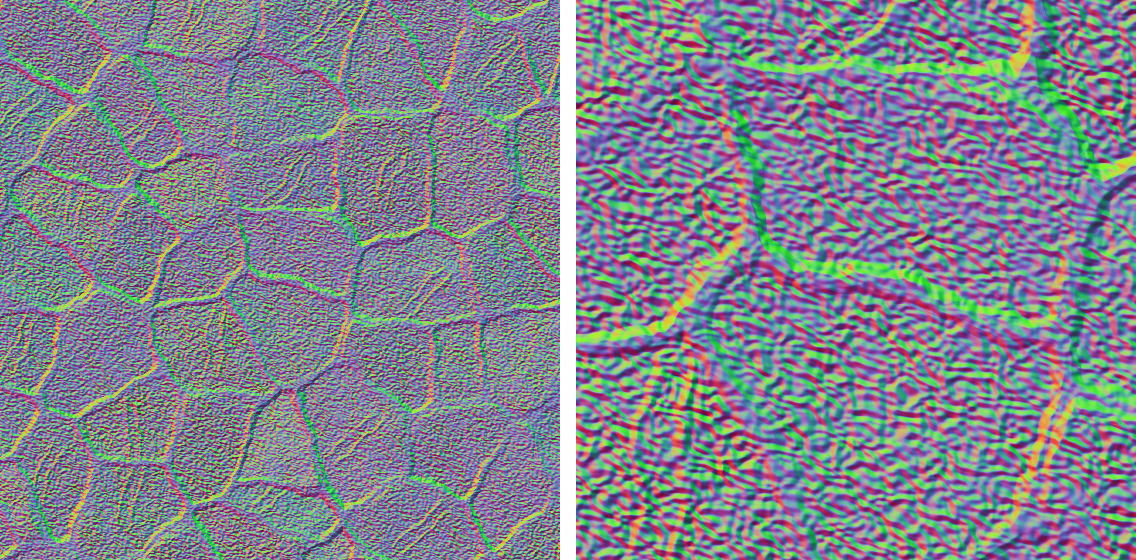
Left: the whole. Right: its middle third, enlarged.
A WebGL 2 fragment shader for this texture map:

```glsl
#version 300 es
precision highp float;
// Normal map of rough, irregular paving stones with narrow joints and cracks.

#define STONES 6.5          // stones across the canvas
#define JITTER 0.97         // irregularity of the stone layout
#define JOINT 0.012         // half width of the flat joint, in stones
#define BEVEL 0.05          // width of the stone edge, in stones
#define DEPTH 0.0076        // joint depth, in canvas units
#define GRAIN_FREQ vec2(165.0, 222.0)
#define GRAIN_HEIGHT 0.0046
#define CRACK_SHARE 0.3     // share of stones with cracks
#define SHADE_SIDE 0.55     // steepness of the upper stone edges
#define BLUE_GAIN vec2(0.38, 0.4)

uniform vec2 u_resolution;
out vec4 fragColor;

vec2 hash2(vec2 cell) {
    uvec2 q = uvec2(ivec2(cell) + 4096);
    uint h = q.x * 1597334677u ^ q.y * 3812015801u;
    h = (h ^ (h >> 15)) * 2246822519u;
    h ^= h >> 13;
    uint k = h * 3266489917u;
    k ^= k >> 16;
    return vec2(h & 65535u, k & 65535u) / 65535.0;
}

float cornerSlope(vec2 cell, vec2 offset) {
    float angle = 6.2832 * hash2(cell).x;
    return dot(vec2(cos(angle), sin(angle)), offset);
}

float gradientNoise(vec2 p) {
    vec2 i = floor(p), f = p - i;
    vec2 u = f * f * f * (f * (f * 6.0 - 15.0) + 10.0);
    vec2 e = vec2(1, 0);
    float low = mix(cornerSlope(i, f), cornerSlope(i + e, f - e), u.x);
    float high = mix(cornerSlope(i + e.yx, f - e.yx), cornerSlope(i + 1.0, f - 1.0), u.x);
    return mix(low, high, u.y);
}

vec2 noise2(vec2 p) {
    return vec2(gradientNoise(p), gradientNoise(p + 31.4));
}

vec2 site(vec2 cell) {
    return cell + 0.5 + JITTER * (hash2(cell) - 0.5);
}

// Rounded distance to the stone border; also finds the stone's cell.
float stoneBorder(vec2 p, out vec2 stone) {
    vec2 base = floor(p);
    float nearest = 1e3;
    for (int k = 0; k < 9; k++) {
        vec2 cell = base + vec2(k % 3 - 1, k / 3 - 1);
        vec2 d = site(cell) - p;
        if (dot(d, d) < nearest) { nearest = dot(d, d); stone = cell; }
    }
    vec2 toStone = site(stone) - p;
    float sum = 0.0;
    for (int k = 0; k < 25; k++) {
        vec2 cell = stone + vec2(k % 5 - 2, k / 5 - 2);
        if (cell == stone) continue;
        vec2 toOther = site(cell) - p;
        float d = dot(0.5 * (toStone + toOther), normalize(toOther - toStone));
        sum += exp(-32.0 * d);
    }
    return -log(sum) / 32.0;
}

// Heights in canvas units: x = stones, joints and cracks, y = fine grain.
vec2 heights(vec2 uv) {
    vec2 p = uv * STONES;
    p += 0.1 * noise2(p * 2.3) + 0.03 * noise2(p * 8.0 + 7.0);
    vec2 stone;
    float border = stoneBorder(p, stone) + 0.016 * gradientNoise(p * 21.0 + 3.0);
    float wear = gradientNoise(p * 1.7 + 43.0);
    float top = smoothstep(JOINT, JOINT + BEVEL, border + 0.02 * wear);
    vec2 traits = hash2(stone + 71.0), tilt = hash2(stone + 137.0) - 0.5;
    vec2 local = p - site(stone);

    // Pairs of straight cracks, steep or rising to the right
    float angle = mix(0.65, 1.55, traits.y);
    float across = dot(local, vec2(-sin(angle), cos(angle))) + 0.1 * tilt.x;
    across = abs(across + 0.015 * gradientNoise(p * 6.0 + 19.0)) - 0.07;
    float crack = step(traits.x, CRACK_SHARE) * (1.0 - smoothstep(0.0, 0.035, abs(across)));
    crack *= 1.0 - smoothstep(0.28, 0.5, length(local));
    float relief = DEPTH * (1.0 + 0.8 * wear - 0.6 * crack);
    relief += 0.35 * dot(tilt, local) / STONES + 0.003 * gradientNoise(p * 3.5 + 11.0);

    // Warped grain in two turned layers, leaning down to the right
    vec2 q = vec2(uv.x, uv.y + 0.2 * uv.x) * GRAIN_FREQ;
    q += 0.7 * noise2(q * 0.31 + 5.0);
    mat2 turn = mat2(0.52, 0.3, -0.3, 0.52);
    float grain = gradientNoise(q) + 0.55 * gradientNoise(turn * q + 97.0);
    float patches = 1.0 + 0.5 * gradientNoise(uv * 34.0 + 61.0);
    float roughness = mix(0.65, mix(0.85, 1.2, traits.y), top) * patches;
    return vec2(top * relief, GRAIN_HEIGHT * roughness * grain);
}

void main() {
    vec2 uv = gl_FragCoord.xy / u_resolution.y;
    float e = 0.0009;
    vec2 here = heights(uv);
    vec2 dx = (heights(uv + vec2(e, 0)) - here) / e;
    vec2 dy = (heights(uv + vec2(0, e)) - here) / e;

    // Red faces right, green faces down
    vec2 edge = clamp(vec2(-dx.x, dy.x), -1.4, 1.4);
    edge *= edge.y < 0.0 ? SHADE_SIDE : 1.0;
    vec2 slope = edge + vec2(-dx.y, dy.y);
    vec3 normal = normalize(vec3(slope, 1.0));
    float blue = normal.z * (BLUE_GAIN.x + BLUE_GAIN.y * normal.z);
    fragColor = vec4(0.5 + 0.5 * normal.xy, blue, 1.0);
}
```
